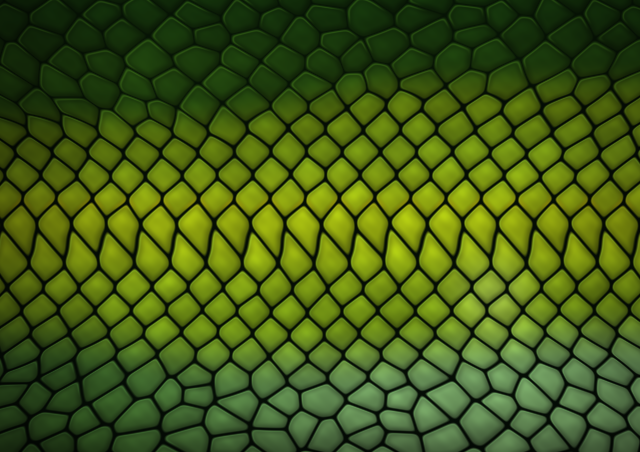
A WebGL 1 fragment shader for this texture:

```glsl
precision highp float;
// Green reptile skin: a lime band of slanted diamond scales between irregular pebbled scales.
uniform vec2 u_resolution;

const float SCALE_WIDTH = 0.0785;  // width of one scale in canvas heights
const float ROW_RATIO = 0.58;      // row spacing relative to scale width
const float SPINE = 0.463;         // height of the tallest scales

vec2 hash2(vec2 p) {
  return fract(sin(vec2(dot(p, vec2(127.1, 311.7)), dot(p, vec2(269.5, 183.3)))) * 43758.5);
}

float layeredSines(vec2 p) {
  return 0.5 * sin(p.x + 1.3 * sin(p.y * 0.8)) + 0.3 * sin(p.y * 1.7 - p.x * 0.6 + 2.0)
       + 0.2 * sin(p.x * 2.9 + p.y * 2.3);
}

float bump(float x, float width) {
  return exp(-x * x / (width * width));
}

// Maps the canvas to lattice units: tall skewed rows at the spine, wider ones far away.
vec2 toLattice(vec2 p) {
  float outer = smoothstep(0.12, 0.5, abs(p.y - SPINE));
  vec2 wobble = vec2(layeredSines(p * 9.0), layeredSines(p.yx * 8.0 + 4.0));
  p += wobble * mix(0.004, 0.012, outer);
  float s = p.y - SPINE;
  float skew = 0.36 * s * bump(s, 0.075);
  float row = -1.5 + s / 0.049 - 0.6 * s / sqrt(s * s + 0.003);
  return vec2((p.x + skew - 0.72) / (SCALE_WIDTH * (1.0 + 0.26 * outer)), row);
}

// Vector from q to the centre of a scale in the staggered lattice.
vec2 toSite(vec2 cell, vec2 q, float jitter) {
  vec2 shift = jitter * (hash2(cell) - 0.5) * vec2(1.0, 0.75);
  vec2 site = cell + vec2(0.5 * mod(cell.y, 2.0), 0.0) + shift;
  return (site - q) * vec2(1.0, ROW_RATIO);
}

// Returns rounded edge distance, vector from the scale centre, and a random tone.
vec4 scaleCell(vec2 q, float jitter) {
  vec2 base = floor(q + 0.5);
  vec2 nearest = vec2(9.0);
  vec2 id = base;
  for (int j = -2; j <= 2; j++) {
    for (int i = -2; i <= 2; i++) {
      vec2 cell = base + vec2(float(i), float(j));
      vec2 d = toSite(cell, q, jitter);
      if (dot(d, d) < dot(nearest, nearest)) {
        nearest = d;
        id = cell;
      }
    }
  }
  float sum = 0.0001;
  for (int j = -2; j <= 2; j++) {
    for (int i = -2; i <= 2; i++) {
      vec2 d = toSite(base + vec2(float(i), float(j)), q, jitter);
      vec2 gap = d - nearest;
      if (dot(gap, gap) > 0.0001) {
        sum += exp(-32.0 * dot(0.5 * (d + nearest), normalize(gap)));
      }
    }
  }
  return vec4(-log(sum) / 32.0, -nearest, hash2(id + 7.0).x);
}

// Broad pigment: dark green above, lime in the middle, pale sage below.
vec3 pigment(vec2 p) {
  float high = p.y - 0.08 * smoothstep(0.4, 0.95, p.x);
  vec3 lime = mix(vec3(0.43, 0.56, 0.08), vec3(0.59, 0.67, 0.06), bump(p.y - 0.5, 0.12));
  vec3 moss = mix(vec3(0.12, 0.25, 0.05), vec3(0.07, 0.18, 0.04), smoothstep(0.8, 1.0, p.y));
  vec3 sage = mix(vec3(0.21, 0.37, 0.14), vec3(0.43, 0.60, 0.37), smoothstep(0.1, 0.95, p.x));
  vec3 col = mix(lime, vec3(0.36, 0.46, 0.05), smoothstep(0.56, 0.70, high));
  col = mix(col, moss, smoothstep(0.67, 0.79, high));
  float low = p.y - 0.05 * smoothstep(0.7, 1.3, p.x) - 0.05 * (1.0 - smoothstep(0.1, 0.5, p.x));
  col = mix(col, sage, 1.0 - smoothstep(0.13, 0.29, low));
  vec2 glow = p - vec2(1.09, 0.34);
  return mix(col, vec3(0.66, 0.78, 0.34), 0.6 * exp(-dot(glow, glow) / 0.007));
}

float vignette(vec2 p, float width) {
  float sides = mix(0.58, 1.0, smoothstep(-0.05, 0.35, p.x));
  sides *= mix(1.0, 0.78, smoothstep(width - 0.3, width, p.x));
  return sides * mix(0.65, 1.0, smoothstep(-0.03, 0.12, p.y));
}

void main() {
  vec2 p = gl_FragCoord.xy / u_resolution.y;
  float s = p.y - SPINE;
  float tilt = 0.08 * smoothstep(0.4, 0.95, p.x) * step(0.0, s);
  float wild = smoothstep(0.2, 0.34, abs(s) - tilt);
  float above = smoothstep(0.21, 0.33, s - tilt);
  vec4 cell = scaleCell(toLattice(p), mix(0.10, 0.68, wild));
  float edge = cell.x;
  vec2 local = cell.yz;
  float soft = max(0.028, 0.9 / (u_resolution.y * SCALE_WIDTH));

  // Domed scale surface with leathery variation
  float dome = 0.72 + 0.28 * smoothstep(0.01, 0.2, edge);
  float leather = layeredSines(p * vec2(55.0, 75.0) + cell.w * 9.0);
  float tone = dome + 0.26 * local.y - 0.14 * local.x + 0.05 * leather;
  tone *= mix(0.92, 1.05, cell.w);
  vec3 col = pigment(p) * tone;

  // Soft gloss and a thin lit rim
  vec2 shine = local - vec2(-0.05, 0.10);
  col += col * 0.12 * exp(-dot(shine, shine) * 32.0) * (0.6 + 0.4 * leather);
  float rim = bump(edge - 0.055, 0.022) * smoothstep(-0.1, 0.3, local.y - local.x * 0.5);
  col += rim * mix(vec3(0.05, 0.10, 0.05), vec3(0.08, 0.13, 0.03), above);

  // Yellow tips beside the spine, then dark grooves
  float tips = bump(s - 0.088, 0.015) * (1.0 - smoothstep(0.05, 0.18, edge));
  col = mix(col, vec3(0.70, 0.65, 0.03), 0.5 * tips);
  float groove = mix(0.033, 0.012, above);
  vec3 gap = mix(vec3(0.018, 0.05, 0.02), vec3(0.025, 0.075, 0.018), above);
  col = mix(gap, col, smoothstep(groove - soft, groove + soft, edge));
  col *= vignette(p, u_resolution.x / u_resolution.y);
  gl_FragColor = vec4(clamp(col, 0.0, 1.0), 1.0);
}
```
